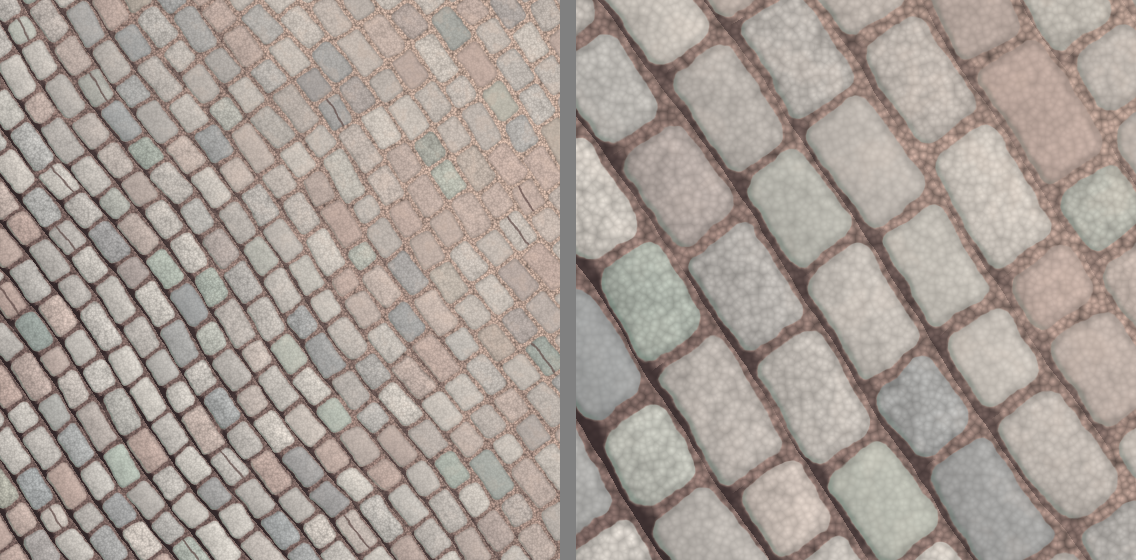
Left: the whole. Right: its middle third, enlarged.
Reproduce this texture procedurally as a Shadertoy shader.

```glsl
const float ROW_ANGLE = 0.942;               // downward slope of the courses
const vec2 STONE_PITCH = vec2(0.072, 0.0512); // length along, width across

const vec3 GREY = vec3(0.67, 0.65, 0.63);
const vec3 PALE = vec3(0.77, 0.75, 0.72);
const vec3 ROSY = vec3(0.69, 0.60, 0.565);
const vec3 SLATE = vec3(0.57, 0.585, 0.59);
const vec3 GREEN = vec3(0.49, 0.61, 0.55);
const vec3 SAND = vec3(0.74, 0.65, 0.59);
const vec3 EARTH = vec3(0.53, 0.43, 0.41);
const vec3 SHADOW = vec3(0.20, 0.155, 0.16);

float hash(vec2 p) {
    vec3 q = fract(p.xyx * vec3(0.1031, 0.1030, 0.0973));
    q += dot(q, q.yzx + 33.33);
    return fract((q.x + q.y) * q.z);
}

vec2 hash2(vec2 p) {
    return vec2(hash(p), hash(p + 57.3));
}

mat2 rotation(float a) {
    return mat2(cos(a), sin(a), -sin(a), cos(a));
}

// Distance to the nearest scattered point
float cellular(vec2 p) {
    vec2 cell = floor(p), f = fract(p);
    float nearest = 2.0;
    for (int y = -1; y <= 1; y++)
        for (int x = -1; x <= 1; x++) {
            vec2 o = vec2(x, y);
            vec2 r = o + hash2(cell + o + 200.0) - f;
            nearest = min(nearest, dot(r, r));
        }
    return sqrt(nearest);
}

// Layered, turned sines, about -1 to 1
float waves(vec2 p) {
    float sum = 0.0, amp = 0.5;
    for (int i = 0; i < 4; i++) {
        sum += amp * sin(p.x + 1.4 * sin(p.y)) * cos(p.y * 0.8 + 0.6);
        p = rotation(1.1) * p * 1.9 + 3.7;
        amp *= 0.6;
    }
    return sum;
}

float roundedBox(vec2 p, vec2 halfSize, float radius) {
    vec2 q = abs(p) - halfSize + radius;
    return length(max(q, 0.0)) + min(max(q.x, q.y), 0.0) - radius;
}

// Uneven start of stone k within its row
float jointAt(float k, float row) {
    return k + 0.42 * hash(vec2(k + 300.0, row + 70.0));
}

vec3 stoneColour(vec2 id, float warmth) {
    vec2 pick = hash2(id + 11.0);
    vec3 c = mix(GREY, PALE, pick.x);
    c = mix(c, ROSY, smoothstep(0.62 - 0.2 * warmth, 1.0, pick.y) * 0.85);
    c = mix(c, SLATE, smoothstep(0.7, 1.0, hash(id + 23.0)) * 0.8);
    return mix(c, GREEN, smoothstep(0.85, 1.0, hash(id + 41.0)) * 0.35);
}

void mainImage(out vec4 fragColor, in vec2 fragCoord) {
    vec2 p = fragCoord / iResolution.y;
    float pixel = 1.0 / iResolution.y;
    float sunny = smoothstep(0.3, 1.0, p.x * 0.7 + p.y * 0.5);
    float deep = 1.0 - sunny;

    // Slanted courses with gently bent joints
    vec2 along = vec2(cos(ROW_ANGLE), -sin(ROW_ANGLE));
    vec2 across = vec2(-along.y, along.x);
    vec2 g = vec2(dot(p, along), dot(p, across)) / STONE_PITCH;
    g.y += 0.14 * sin(g.x * 0.7 + 1.0) + 0.05 * waves(p * 34.0);
    float row = floor(g.y);
    g.x += hash(vec2(row + 90.0, 5.0)) + 0.04 * waves(p * 45.0 + 9.0);
    float k = floor(g.x);
    if (g.x < jointAt(k, row)) k -= 1.0;
    float start = jointAt(k, row), end = jointAt(k + 1.0, row);
    vec2 id = vec2(k, row) + 150.0;

    // One worn stone, slightly turned in its bed
    vec2 turn = hash2(id) - 0.5;
    vec2 q = (g - vec2((start + end) * 0.5, row + 0.5)) * STONE_PITCH;
    q = rotation(turn.x * 0.14) * (q - vec2(0.0, turn.y * 0.002));
    vec2 halfSize = vec2(end - start, 1.0) * STONE_PITCH * 0.5
                  - 0.0029 - 0.0016 * hash2(id + 3.0);
    float d = roundedBox(q, halfSize, 0.007 + 0.005 * hash(id + 7.0));
    d += 0.0011 * waves(p * 170.0 + id * 3.0);

    // Grain and blotches
    float grit = cellular(p * 240.0);
    float speck = cellular(p * 115.0 + 30.0);
    float blotch = waves(p * 75.0 + id * 5.0);
    float rough = mix(0.5, 1.2, hash(id + 31.0));

    vec3 stone = stoneColour(id, sunny);
    stone *= 1.02 + rough * (0.20 * (0.5 - grit) + 0.15 * (0.5 - speck) + 0.09 * blotch);
    stone = mix(stone, SAND, sunny * (0.22 + 0.2 * smoothstep(0.0, 0.6, blotch)));
    stone *= 1.0 + 0.09 * clamp(q.y / halfSize.y, -1.0, 1.0) * deep;
    stone *= 1.0 - 0.13 * smoothstep(-0.006, 0.0, d);

    // Occasional split down the length of a stone
    float split = abs(q.y - turn.y * 0.014 - 0.0015 * waves(q * 190.0 + id));
    float crack = step(0.94, hash(id + 61.0)) * (1.0 - smoothstep(0.0004, 0.0004 + 1.5 * pixel, split));
    stone = mix(stone, EARTH * 0.75, crack * 0.8);

    // Sandy joints, open and shaded toward the lower left
    vec3 joint = mix(EARTH, SAND, 0.15 + 0.7 * sunny);
    joint *= 0.82 + 0.5 * (0.65 - grit) + 0.3 * (0.6 - speck);
    float lowerEdge = smoothstep(0.55, 0.95, -q.y / halfSize.y);
    float gap = smoothstep(-0.001, 0.0016, d);
    float patchy = smoothstep(-0.5, 0.4, waves(p * 28.0 + 4.0) + deep - 0.35);
    joint = mix(joint, SHADOW, gap * patchy * deep * (0.3 + 0.7 * lowerEdge));

    // Cool rim beside the shaded joints
    float rim = smoothstep(-0.004, -0.001, d) * lowerEdge * deep;
    stone = mix(stone, GREEN * 0.85, rim * 0.45);

    float cover = 1.0 - smoothstep(-pixel, pixel, d);
    vec3 colour = mix(joint, stone, cover);
    colour *= 1.0 + 0.05 * waves(p * 5.0) + 0.03 * sunny;
    fragColor = vec4(clamp(colour, 0.0, 1.0), 1.0);
}
```
